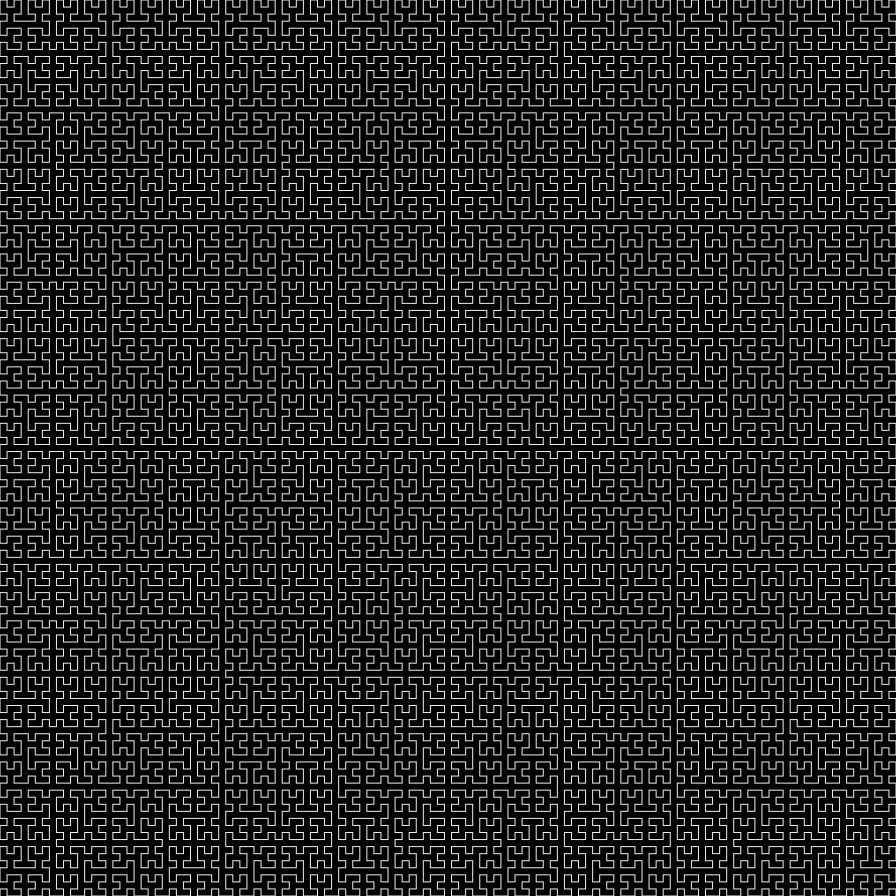
Give the GLSL for this pattern, as a WebGL 1 fragment shader.

```glsl
precision highp float;
// Draws a seventh-order Hilbert curve as one thin pale line on near-black.

uniform vec2 u_resolution;

const int ORDER = 7;
const float CELLS = 128.0;       // curve vertices along each side
const float HALF_WIDTH = 0.069;  // half the line width, in vertex spacings
const vec3 INK = vec3(0.96);
const vec3 GROUND = vec3(0.008);

// Position of a lattice vertex along the curve, or -9 outside the lattice.
float hilbertIndex(vec2 cell) {
  if (min(cell.x, cell.y) < 0.0 || max(cell.x, cell.y) > CELLS - 0.5) return -9.0;
  float side = CELLS;
  float index = 0.0;
  for (int level = 0; level < ORDER; level++) {
    side *= 0.5;
    vec2 quadrant = step(vec2(side - 0.5), cell);
    cell -= quadrant * side;
    // Visit order: lower left, upper left, upper right, lower right.
    index += side * side * mix(quadrant.y, 3.0 - quadrant.y, quadrant.x);
    // The lower quadrants are reflected about a diagonal.
    if (quadrant.y < 0.5) {
      cell = quadrant.x < 0.5 ? cell.yx : side - 1.0 - cell.yx;
    }
  }
  return index;
}

// Fraction of a pixel-sized box at p that lies inside the rectangle lo..hi.
float boxCoverage(vec2 p, vec2 pixel, vec2 lo, vec2 hi) {
  vec2 overlap = min(p + 0.5 * pixel, hi) - max(p - 0.5 * pixel, lo);
  overlap = clamp(overlap / pixel, 0.0, 1.0);
  return overlap.x * overlap.y;
}

// Coverage of the line from a vertex towards one neighbour, if they connect.
float armCoverage(vec2 p, vec2 pixel, vec2 cell, float index, vec2 dir, float halfWidth) {
  float linked = 1.0 - step(1.5, abs(hilbertIndex(cell + dir) - index));
  vec2 start = dir * halfWidth;
  vec2 across = abs(dir.yx) * halfWidth;
  return linked * boxCoverage(p, pixel, min(start, dir) - across, max(start, dir) + across);
}

// Coverage of the curve around the nearest vertex.
float curveCoverage(vec2 position, vec2 pixel, float halfWidth) {
  vec2 cell = floor(position + 0.5);
  vec2 p = position - cell;
  float index = hilbertIndex(cell);
  float coverage = boxCoverage(p, pixel, vec2(-halfWidth), vec2(halfWidth));
  vec2 dir = vec2(1.0, 0.0);
  for (int i = 0; i < 4; i++) {
    coverage += armCoverage(p, pixel, cell, index, dir, halfWidth);
    dir = vec2(-dir.y, dir.x);
  }
  return min(coverage, 1.0);
}

void main() {
  // The outermost vertices lie exactly on the canvas border.
  vec2 pixel = (CELLS - 1.0) / u_resolution;
  float line = curveCoverage(gl_FragCoord.xy * pixel, pixel, HALF_WIDTH);
  gl_FragColor = vec4(mix(GROUND, INK, line), 1.0);
}
```
